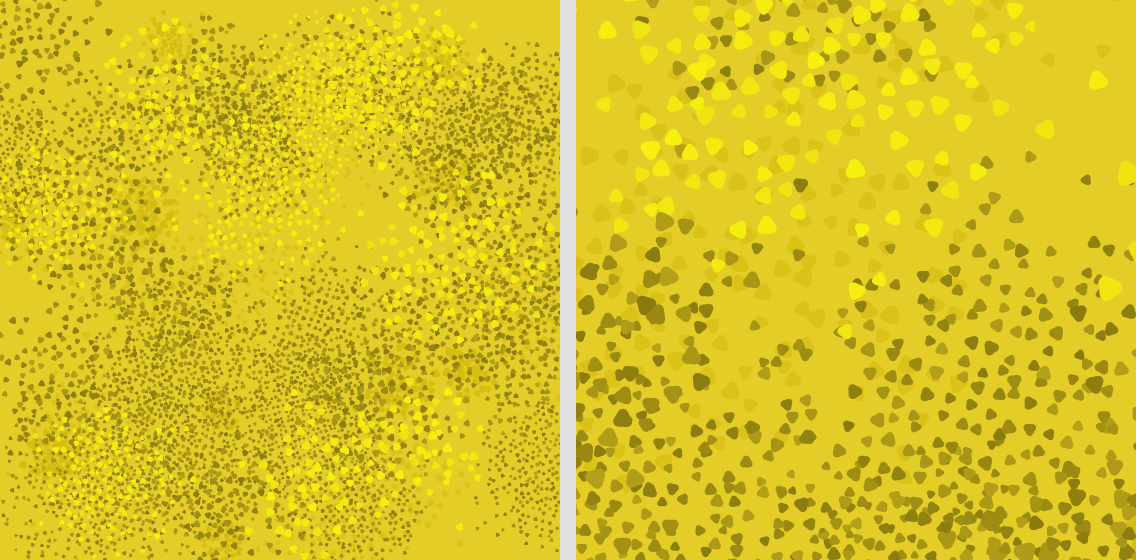
Left: the whole. Right: its middle third, enlarged.
A Shadertoy shader for this texture:

```glsl
// Yellow ground speckled with overlapping paint sprays: ochre, olive and lemon.
// Each spray is a round cloud of cellular dots with its own grain size;
// the chance of a dot fades from the middle of the cloud to its rim.

vec3 hash3(vec3 p) {
    p = fract(p * vec3(0.1031, 0.1030, 0.0973));
    p += dot(p, p.yxz + 33.33);
    return fract((p.xxy + p.yxx) * p.zyx);
}

// Dots of one spray: x is coverage, y is the tone of the covering dot.
vec2 spray(vec2 p, vec2 centre, float radius, float cell, float fill, float seed) {
    vec2 offset = p - centre;
    if (length(offset) > radius + 2.0 * cell) return vec2(0.0);

    // A turned grid per spray hides the cell axes
    float turn = seed * 1.7;
    mat2 spin = mat2(cos(turn), sin(turn), -sin(turn), cos(turn));
    vec2 g = spin * offset / cell;
    float soft = 0.6 / (iResolution.y * cell);
    vec2 result = vec2(0.0);

    for (int y = -1; y <= 1; y++)
    for (int x = -1; x <= 1; x++) {
        vec2 id = floor(g) + vec2(x, y);
        vec3 rnd = hash3(vec3(id + 200.0, seed));
        vec3 look = hash3(vec3(id + 300.0, seed + 57.0));
        vec2 dotPos = id + 0.15 + 0.7 * rnd.xy;
        float chance = 1.0 - smoothstep(0.2, 1.0, length(dotPos) * cell / radius);
        if (rnd.z > chance) continue;

        // Slightly lumpy round dot
        vec2 d = g - dotPos;
        float lump = 1.0 + 0.14 * sin(3.0 * atan(d.y, d.x + 1e-5) + 6.28 * look.x);
        float size = fill * mix(0.8, 1.15, look.y) * lump;
        float cover = 1.0 - smoothstep(size - soft, size + soft, length(d));
        if (cover > result.x) result = vec2(cover, look.z);
    }
    return result;
}

// Lays n by n scattered sprays over the colour.
// radii and cells hold the smallest and largest values.
vec3 sprayLayer(vec3 colour, vec2 p, int n, vec2 radii, vec2 cells, float fill,
                float keep, float opacity, vec3 deep, vec3 light, float seed) {
    for (int i = 0; i < n * n; i++) {
        float id = seed + float(i);
        vec3 place = hash3(vec3(id, seed, 11.0));
        vec3 kind = hash3(vec3(id, seed, 71.0));
        if (kind.z > keep) continue;
        vec2 centre = (vec2(i % n, i / n) + place.xy) / float(n);
        float radius = mix(radii.x, radii.y, place.z);
        float cell = mix(cells.x, cells.y, kind.x);
        vec2 s = spray(p, centre, radius, cell, fill, id);
        colour = mix(colour, mix(deep, light, s.y), s.x * opacity);
    }
    return colour;
}

void mainImage(out vec4 fragColor, in vec2 fragCoord) {
    vec2 p = fragCoord / iResolution.y;
    vec3 colour = vec3(0.895, 0.805, 0.15);

    // Faint wide ochre grains, then small dense ochre patches
    vec3 ochre = vec3(0.82, 0.72, 0.04);
    colour = sprayLayer(colour, p, 3, vec2(0.14, 0.22), vec2(0.016, 0.026), 0.26,
                        0.6, 0.5, ochre, ochre, 400.0);
    colour = sprayLayer(colour, p, 4, vec2(0.05, 0.085), vec2(0.008, 0.014), 0.5,
                        0.6, 0.75, ochre, ochre, 300.0);

    // Olive specks, fine to coarse
    colour = sprayLayer(colour, p, 5, vec2(0.15, 0.22), vec2(0.009, 0.020), 0.29,
                        1.0, 1.0, vec3(0.54, 0.48, 0.05), vec3(0.71, 0.63, 0.10), 100.0);

    // Lemon drops
    colour = sprayLayer(colour, p, 3, vec2(0.15, 0.22), vec2(0.012, 0.027), 0.28,
                        1.0, 1.0, vec3(0.94, 0.89, 0.07), vec3(0.97, 0.94, 0.06), 200.0);

    fragColor = vec4(colour, 1.0);
}
```
